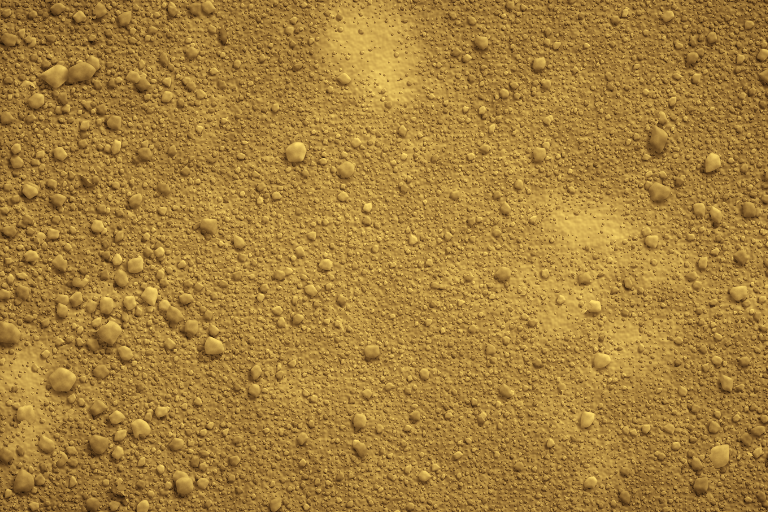
Reproduce this texture procedurally as a Shadertoy shader.

```glsl
const float TAU = 6.2831853;
const vec3 SHADE_TINT = vec3(1.0, 0.58, 0.22);
const vec3 LIGHT_TINT = vec3(1.0, 0.87, 0.44);
const vec2 LIGHT_DIR = vec2(0.5, 0.866);
const float GROUND_TONE = 0.675;
const float STONE_TONE = 0.71;
const float FACET_CONTRAST = 0.22;
const float SHADOW_DEPTH = 0.42;
const float GRIT_RELIEF = 0.17;
const float DUST_GLOW = 0.12;
const float SMALLEST_CELL = 0.0085;
const float CELL_GROWTH = 1.72;
const float GRAIN_DENSITY = 0.9;
const float ROCK_DENSITY = 0.5;
const int LAYERS = 5;
const int FACETS = 6;
// Dusty patches: centre x, centre y, radius
const vec3 DUST_PATCHES[4] = vec3[4](
    vec3(1.13, 0.45, 0.17), vec3(1.28, 0.38, 0.18),
    vec3(0.04, 0.23, 0.16), vec3(0.75, 0.90, 0.18));

vec3 hash3(vec2 p) {
    vec3 h = fract(p.xyx * vec3(0.1031, 0.1030, 0.0973));
    h += dot(h, h.yxz + 33.33);
    return fract((h.xxy + h.yzz) * h.zyx);
}

vec2 direction(float angle) {
    return vec2(cos(angle), sin(angle));
}

float corner(vec2 cell, vec2 offset) {
    return dot(direction(TAU * hash3(cell).x), offset);
}

float gradientNoise(vec2 p) {
    vec2 i = floor(p), f = fract(p);
    vec2 u = f * f * f * (f * (f * 6.0 - 15.0) + 10.0);
    vec2 e = vec2(1.0, 0.0);
    return mix(mix(corner(i, f), corner(i + e, f - e), u.x),
               mix(corner(i + e.yx, f - e.yx), corner(i + 1.0, f - 1.0), u.x), u.y);
}

float fbm(vec2 p) {
    float sum = 0.0, weight = 0.7;
    for (int i = 0; i < 5; i++) {
        sum += weight * gradientNoise(p);
        p = mat2(1.6, 1.2, -1.2, 1.6) * p + 7.3;
        weight *= 0.55;
    }
    return sum;
}

float dustCover(vec2 p) {
    float cover = 0.0;
    for (int i = 0; i < 4; i++) {
        vec2 d = (p - DUST_PATCHES[i].xy) / DUST_PATCHES[i].z;
        cover = max(cover, exp(-dot(d, d)));
    }
    float clouds = fbm(p * vec2(4.0, 6.0) + 3.0);
    return smoothstep(0.12, 0.85, 0.65 * cover + 0.9 * clouds);
}

// Angular stone: xy = direction of the facet, z = 1.0 on the outline
vec3 stoneShape(vec2 q, vec2 id) {
    vec2 facing = vec2(0.0);
    float total = 1e-6;
    for (int k = 0; k < FACETS; k++) {
        vec3 rnd = hash3(id + 17.0 * float(k + 1));
        vec2 dir = direction((float(k) + 0.75 * rnd.x) * TAU / float(FACETS));
        float w = pow(max(dot(q, dir) / mix(0.72, 1.0, rnd.y), 0.0), 9.0);
        facing += dir * w;
        total += w;
    }
    return vec3(facing / total, pow(total, 1.0 / 9.0));
}

// Lays one size of stones, with their shadows, over the given tone
float addStones(float tone, vec2 p, float cell, float density, float seed) {
    float pixel = 1.0 / iResolution.y;
    vec2 home = floor(p / cell);
    float grain = fbm(p * 55.0 + seed);
    for (int y = -1; y <= 1; y++)
    for (int x = -1; x <= 1; x++) {
        vec2 id = home + vec2(x, y);
        vec3 place = hash3(id + seed), kind = hash3(id + seed + 91.7);
        if (place.z > density) continue;
        float radius = cell * mix(0.2, 0.42, kind.x * kind.x);
        vec2 q = (p - (id + 0.5 + 0.7 * (place.xy - 0.5)) * cell) / radius;
        if (dot(q, q) > 4.0) continue;
        vec2 axis = direction(TAU * kind.y);
        q += axis * dot(q, axis) * 0.4 * kind.z;

        float shadow = 1.0 - smoothstep(0.65, 1.3, length(q + 0.4 * LIGHT_DIR));
        tone *= 1.0 - SHADOW_DEPTH * shadow;

        vec3 shape = stoneShape(q, id + seed);
        float edge = 0.8 * pixel / radius;
        float mask = 1.0 - smoothstep(1.0 - edge, 1.0 + edge, shape.z);
        float lit = dot(shape.xy, LIGHT_DIR) * smoothstep(0.25, 0.95, shape.z);
        float face = STONE_TONE + FACET_CONTRAST * lit
                   + 0.16 * (kind.y - 0.5) + 0.16 * grain;
        tone = mix(tone, face, mask);
    }
    return tone;
}

void mainImage(out vec4 fragColor, in vec2 fragCoord) {
    vec2 p = fragCoord / iResolution.y;
    float across = fragCoord.x / iResolution.x;
    float dust = dustCover(p);
    float patchiness = fbm(p * 5.0 + 19.0);

    // Ground with fine side-lit grit
    float relief = 0.0;
    for (int i = 0; i < 2; i++) {
        float freq = 85.0 + 75.0 * float(i);
        vec2 g = p * freq;
        relief += gradientNoise(g) - gradientNoise(g + 0.5 * LIGHT_DIR);
    }
    float tone = GROUND_TONE + DUST_GLOW * dust + 0.10 * fbm(p * 14.0)
               + GRIT_RELIEF * relief * (1.0 - 0.6 * dust);

    // Stones from grit to rocks, the rocks gathered towards the sides
    float rocky = 0.07 + 0.95 * smoothstep(0.42, 0.10, across)
                + 0.55 * smoothstep(0.80, 1.0, across);
    rocky *= clamp(0.9 + patchiness, 0.3, 1.4);
    float cell = SMALLEST_CELL;
    for (int i = 0; i < LAYERS; i++) {
        float size = float(i) / float(LAYERS - 1);
        float density = mix(GRAIN_DENSITY, ROCK_DENSITY * rocky, sqrt(size));
        density *= 1.0 - 0.75 * dust;
        tone = addStones(tone, p, cell, density, 31.0 * float(i + 1));
        cell *= CELL_GROWTH;
    }

    // Broad light and darker borders
    vec2 border = fragCoord / iResolution.xy - vec2(0.53, 0.5);
    tone += 0.05 * dust + 0.07 * patchiness + 0.04 - 0.32 * dot(border, border);
    tone = clamp(tone, 0.1, 1.0);
    fragColor = vec4(tone * mix(SHADE_TINT, LIGHT_TINT, tone), 1.0);
}
```
